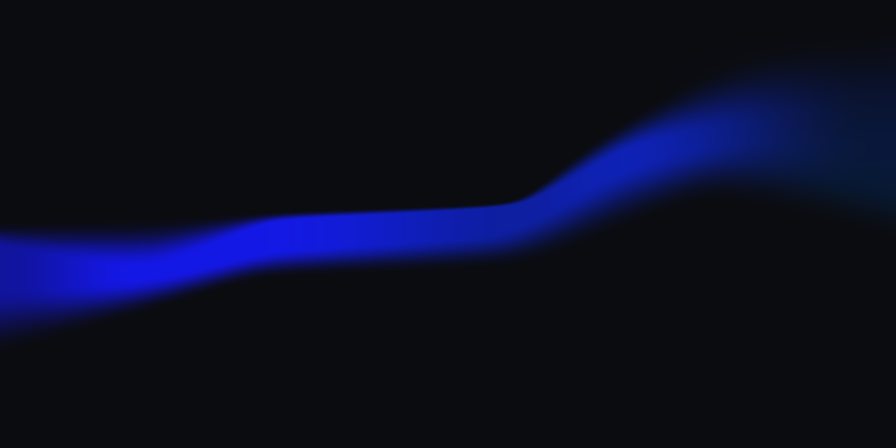
This background is drawn by a WebGL 1 fragment shader. Its source:

```glsl
precision highp float;
// A soft ribbon of blue light that folds and rises across a near-black field.

uniform vec2 u_resolution;

// Smooth ramp: zero for d < 0, slope one for d > 0, rounded over width w.
float bend(float d, float w) {
  return 0.5 * (d + sqrt(d * d + w * w));
}

// Where the light first appears along the upper side.
float upperRim(float x) {
  return 0.51 + 0.035 * x + 0.9 * bend(x - 1.16, 0.04)
       - 0.25 * bend(x - 1.3, 0.06) - 0.55 * bend(x - 1.66, 0.15);
}

// Upper limit of the bright core.
float coreTop(float x) {
  return 0.445 - 0.2 * x + 0.67 * bend(x - 0.33, 0.08)
       - 0.42 * bend(x - 0.6, 0.05) + 0.6 * bend(x - 1.18, 0.06)
       - 0.5 * bend(x - 1.4, 0.08);
}

// Lower limit of the bright core.
float coreBottom(float x) {
  return 0.355 + 0.06 * x + 0.22 * bend(x - 0.36, 0.08)
       - 0.22 * bend(x - 0.6, 0.06) + 0.6 * bend(x - 1.14, 0.06)
       - 0.4 * bend(x - 1.38, 0.06) - 0.3 * bend(x - 1.65, 0.1);
}

// Where the light dies out along the lower side.
float lowerRim(float x) {
  return 0.195 + 0.32 * x - 0.29 * bend(x - 0.57, 0.06)
       + 0.42 * bend(x - 1.2, 0.08) - 0.7 * bend(x - 1.58, 0.08);
}

// Brightness of the core from left to right.
float strength(float x) {
  return 0.55 + 0.28 * smoothstep(0.0, 0.3, x)
       - 0.26 * smoothstep(0.6, 1.15, x)
       + 0.08 * smoothstep(1.15, 1.4, x)
       - 0.56 * smoothstep(1.38, 1.95, x);
}

void main() {
  vec2 p = gl_FragCoord.xy / u_resolution * vec2(2.0, 1.0);
  float rim = upperRim(p.x);
  float foot = lowerRim(p.x);

  // Ribbon: full inside the core, fading out to both rims.
  float fadeUp = 1.0 - smoothstep(coreTop(p.x), rim, p.y);
  float fadeDown = smoothstep(foot, coreBottom(p.x), p.y);
  float glow = strength(p.x) * pow(fadeUp * fadeDown, 1.25);

  // Violet-blue on the left turns to a cooler blue on the right.
  vec3 hue = mix(vec3(0.045, 0.055, 1.0), vec3(0.02, 0.13, 1.0),
                 smoothstep(0.5, 1.2, p.x));

  // Dim teal veil spreading below the ribbon at the right.
  float veil = smoothstep(1.4, 1.95, p.x)
             * smoothstep(foot, foot + 0.12, p.y)
             * (1.0 - smoothstep(0.55, 0.95, p.y));

  vec3 color = vec3(0.042, 0.047, 0.063) + hue * glow
             + vec3(-0.012, 0.045, 0.1) * veil;
  gl_FragColor = vec4(color, 1.0);
}
```
